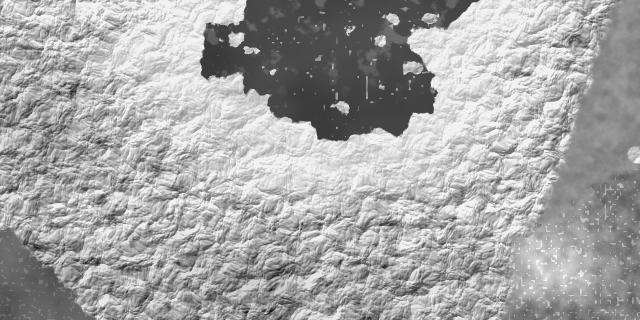
A Shadertoy shader for this texture:

```glsl
// A crater of clumpy pale powder around a dark pool, seen from above in grey.
// Warped cellular domes give the relief, lit from the upper left; a polygon
// distance cuts the pool, and soft masks place dust, bare floor and flakes.

const vec2 LIGHT_DIR = vec2(-0.45, 0.89);
const float RELIEF = 0.115;
const float POOL_TONE = 0.25;
const float POWDER_TONE = 0.70;
const float RIM_GLOW = 0.17;
const float EDGE_ROUGHNESS = 0.034;

const int OUTLINE_COUNT = 22;
const vec2 OUTLINE[OUTLINE_COUNT] = vec2[](
    vec2(0.79, 1.06), vec2(0.745, 0.93), vec2(0.645, 0.925), vec2(0.625, 0.76),
    vec2(0.655, 0.747), vec2(0.747, 0.776), vec2(0.768, 0.714), vec2(0.854, 0.708),
    vec2(0.838, 0.667), vec2(0.865, 0.628), vec2(0.974, 0.622), vec2(0.995, 0.568),
    vec2(1.055, 0.555), vec2(1.185, 0.60), vec2(1.263, 0.568), vec2(1.294, 0.643),
    vec2(1.357, 0.651), vec2(1.354, 0.76), vec2(1.271, 0.87), vec2(1.289, 0.906),
    vec2(1.40, 0.917), vec2(1.52, 1.03));

// Floating flakes: centre and radius
const int FLAKE_COUNT = 12;
const vec3 FLAKES[FLAKE_COUNT] = vec3[](
    vec3(0.735, 0.875, 0.035), vec3(0.775, 0.842, 0.027), vec3(0.70, 0.958, 0.045),
    vec3(1.064, 0.664, 0.024), vec3(1.19, 0.87, 0.019), vec3(1.337, 0.943, 0.026),
    vec3(1.19, 0.729, 0.015), vec3(1.295, 0.782, 0.026), vec3(0.852, 0.776, 0.022),
    vec3(0.665, 0.757, 0.018), vec3(1.094, 0.90, 0.015), vec3(1.224, 0.942, 0.016));

float hash(vec2 p) {
    vec3 q = fract(vec3(p.xyx) * 0.1031);
    q += dot(q, q.yzx + 33.33);
    return fract((q.x + q.y) * q.z);
}

float noise(vec2 p) {
    vec2 i = floor(p), f = fract(p);
    f = f * f * (3.0 - 2.0 * f);
    return mix(mix(hash(i), hash(i + vec2(1, 0)), f.x),
               mix(hash(i + vec2(0, 1)), hash(i + 1.0), f.x), f.y);
}

float fbm(vec2 p) {
    float sum = 0.0, amp = 0.5;
    for (int i = 0; i < 4; i++) {
        sum += amp * noise(p);
        p = mat2(1.6, 1.2, -1.2, 1.6) * p + 7.3;
        amp *= 0.5;
    }
    return sum / 0.9375;
}

// Squared distance to the nearest scattered cell centre
float cells(vec2 p) {
    vec2 i = floor(p);
    float best = 4.0;
    for (int y = -1; y <= 1; y++)
        for (int x = -1; x <= 1; x++) {
            vec2 c = i + vec2(x, y);
            vec2 d = c + vec2(hash(c), hash(c + 57.7)) - p;
            best = min(best, dot(d, d));
        }
    return best;
}

float powderHeight(vec2 p) {
    p += 0.022 * vec2(noise(p * 24.0), noise(p * 24.0 + 31.0));
    float h = 0.0, freq = 13.0;
    for (int i = 0; i < 4; i++) {
        h -= cells(p * freq + float(i) * 9.1) / freq;
        freq *= 2.05;
    }
    return h + 0.07 * fbm(p * 22.0);
}

float poolDistance(vec2 p) {
    float d = 9.0, side = 1.0;
    for (int i = 0, j = OUTLINE_COUNT - 1; i < OUTLINE_COUNT; j = i, i++) {
        vec2 a = OUTLINE[i], e = OUTLINE[j] - a, w = p - a;
        vec2 q = w - e * clamp(dot(w, e) / dot(e, e), 0.0, 1.0);
        d = min(d, dot(q, q));
        bvec3 c = bvec3(p.y >= a.y, p.y < OUTLINE[j].y, e.x * w.y > e.y * w.x);
        if (all(c) || all(not(c))) side = -side;
    }
    return side * sqrt(d);
}

float blob(vec2 p, vec2 centre, vec2 radius) {
    vec2 q = (p - centre) / radius;
    return exp(-dot(q, q));
}

void mainImage(out vec4 fragColor, in vec2 fragCoord) {
    vec2 p = fragCoord / iResolution.y;
    float aa = 1.2 / iResolution.y;
    float ragged = fbm(p * 38.0) - 0.5, broad = fbm(p * 6.0) - 0.5;
    float pool = poolDistance(p) + EDGE_ROUGHNESS * ragged;

    // Smooth slides of powder and the rougher outer slope
    float smoothArea = blob(p, vec2(0.40, 0.82), vec2(0.11, 0.07))
        + 0.7 * blob(p, vec2(0.87, 0.45), vec2(0.22, 0.07));
    float rough = smoothstep(0.02, 0.30, pool) * (1.0 - 0.8 * min(smoothArea, 1.0));
    float slope = (powderHeight(p) - powderHeight(p + LIGHT_DIR * 0.004)) / 0.004;

    // Powder brightness
    float tone = POWDER_TONE + RIM_GLOW * exp(-pow(max(pool, 0.0) / 0.24, 2.0));
    tone += 0.10 * smoothArea + 0.22 * broad * rough;
    tone += 0.08 * blob(p, vec2(0.35, 0.95), vec2(0.4, 0.15));
    tone += 0.08 * blob(p, vec2(1.62, 0.75), vec2(0.25, 0.4));
    tone -= 0.10 * blob(p, vec2(0.85, 0.12), vec2(0.75, 0.18));
    tone -= 0.09 * blob(p, vec2(0.05, 0.55), vec2(0.15, 0.30));
    tone -= 0.13 * blob(p, vec2(0.78, 0.70), vec2(0.09, 0.025));
    tone += RELIEF * mix(0.45, 1.0, rough) * clamp(slope, -2.8, 2.0);
    tone -= 0.22 * smoothstep(0.62, 0.78, noise(p * 34.0)) * rough * noise(p * 90.0);

    // Bare floor at lower left, upper right and lower right
    float wobble = 0.06 * ragged;
    float speck = smoothstep(0.72, 0.9, noise(p * 130.0));
    float left = max(p.y - 0.28, dot(p, vec2(0.74, 0.67)) - 0.222) + wobble;
    float leftTone = 0.37 + 0.18 * broad + 0.06 * ragged + 0.10 * speck;
    tone = mix(leftTone, tone, smoothstep(-0.008, 0.008, left));
    float corner = dot(p - vec2(1.93, 1.0), vec2(-0.94, 0.34)) + wobble;
    tone = mix(0.55 + 0.2 * ragged, tone, smoothstep(-0.015, 0.015, corner));
    float right = max(dot(p - vec2(1.70, 0.31), vec2(-0.51, 0.86)), 1.60 - p.x) + wobble;
    float dust = blob(p, vec2(1.72, 0.17), vec2(0.17, 0.15)) * smoothstep(0.02, 0.08, p.y);
    float floorTone = 0.47 + 0.32 * dust + 0.20 * speck + 0.30 * ragged;
    tone = mix(floorTone, tone, smoothstep(-0.02, 0.02, right));
    float stone = length(p - vec2(1.99, 0.513)) - 0.026 + 0.3 * wobble;
    tone = mix(0.82 + 0.05 * slope, tone, smoothstep(-aa, aa, stone));

    // Murky pool with submerged patches and floating flakes
    float water = POOL_TONE + 0.10 * broad + 0.06 * blob(p, vec2(1.05, 0.88), vec2(0.25, 0.14));
    water += 0.13 * smoothstep(0.58, 0.75, fbm(p * 24.0)) * smoothstep(0.65, 0.85, p.y);
    water += 0.35 * smoothstep(0.84, 0.95, noise(p * 75.0)) * smoothstep(0.4, 0.7, noise(p * 8.0));
    float flake = 1.0;
    for (int i = 0; i < FLAKE_COUNT; i++)
        flake = min(flake, length((p - FLAKES[i].xy) * vec2(0.9, 1.2)) - FLAKES[i].z);
    flake += 0.055 * ragged + 0.004;
    water = mix(0.80 + 0.06 * slope, water, smoothstep(-aa, aa, flake));
    tone = mix(water, tone, smoothstep(-aa, aa, pool));

    fragColor = vec4(vec3(clamp(tone, 0.08, 0.95)), 1.0);
}
```
